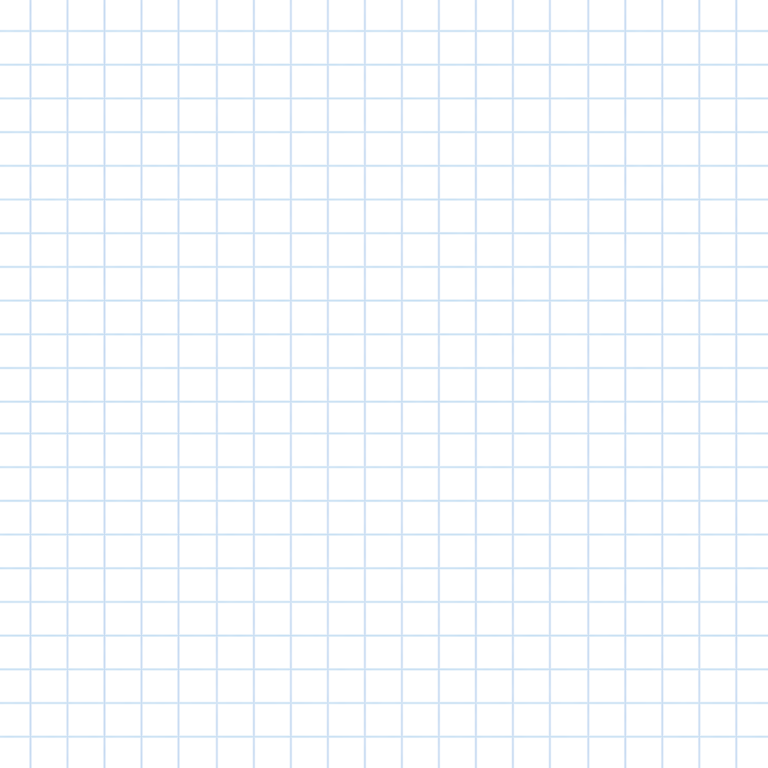
Give the GLSL for this pattern, as a Shadertoy shader.

```glsl
#define COLUMN_LINES 20
#define ROW_LINES 22
#define FIRST_LINE vec2(0.0397, 0.0404)
#define PITCH vec2(0.04818, 0.04388)
#define HALF_WIDTH 0.00125
#define SOFTNESS 0.0013
#define WEAR 0.16
#define PAPER vec3(1.0)
#define COLUMN_INK vec3(0.77, 0.85, 0.945)
#define ROW_INK vec3(0.77, 0.87, 0.95)

float hash(vec2 p) {
    p = fract(p * vec2(0.1031, 0.1137));
    p += dot(p, p.yx + 33.33);
    return fract((p.x + p.y) * p.x * 57.0);
}

// Smooth value noise along one line
float lineNoise(float t, float id) {
    float cell = floor(t);
    float f = smoothstep(0.0, 1.0, fract(t));
    return mix(hash(vec2(cell, id)), hash(vec2(cell + 1.0, id)), f);
}

// Ruling positions, with small slips in the spacing
float columnPosition(float i) {
    return FIRST_LINE.x + PITCH.x * i + 0.0018 * (step(4.5, i) + step(14.5, i));
}

float rowPosition(float j) {
    return FIRST_LINE.y + PITCH.y * j - 0.0026 * step(11.5, j);
}

// Coverage of one soft line, slightly uneven in strength
float ruledLine(float across, float along, float id, float soft) {
    float coverage = 1.0 - smoothstep(HALF_WIDTH - soft, HALF_WIDTH + soft, abs(across));
    float fade = 0.5 * hash(vec2(id, 7.0)) + 0.5 * lineNoise(along * 90.0, id);
    return coverage * (1.0 - WEAR * fade);
}

void mainImage(out vec4 fragColor, in vec2 fragCoord) {
    vec2 uv = fragCoord / iResolution.xy;
    uv.y = 1.0 - uv.y;
    vec2 soft = max(vec2(SOFTNESS), 0.6 / iResolution.xy);

    float columns = 0.0;
    for (int i = 0; i < COLUMN_LINES; i++) {
        float id = float(i);
        columns = max(columns, ruledLine(uv.x - columnPosition(id), uv.y, id + 1.0, soft.x));
    }

    float rows = 0.0;
    for (int j = 0; j < ROW_LINES; j++) {
        float id = float(j);
        rows = max(rows, ruledLine(uv.y - rowPosition(id), uv.x, id + 41.0, soft.y));
    }

    // The stronger line wins at a crossing, so ink does not build up
    vec3 ink = mix(COLUMN_INK, ROW_INK, rows / max(rows + columns, 0.001));
    vec3 color = mix(PAPER, ink, max(rows, columns));
    fragColor = vec4(color, 1.0);
}
```
